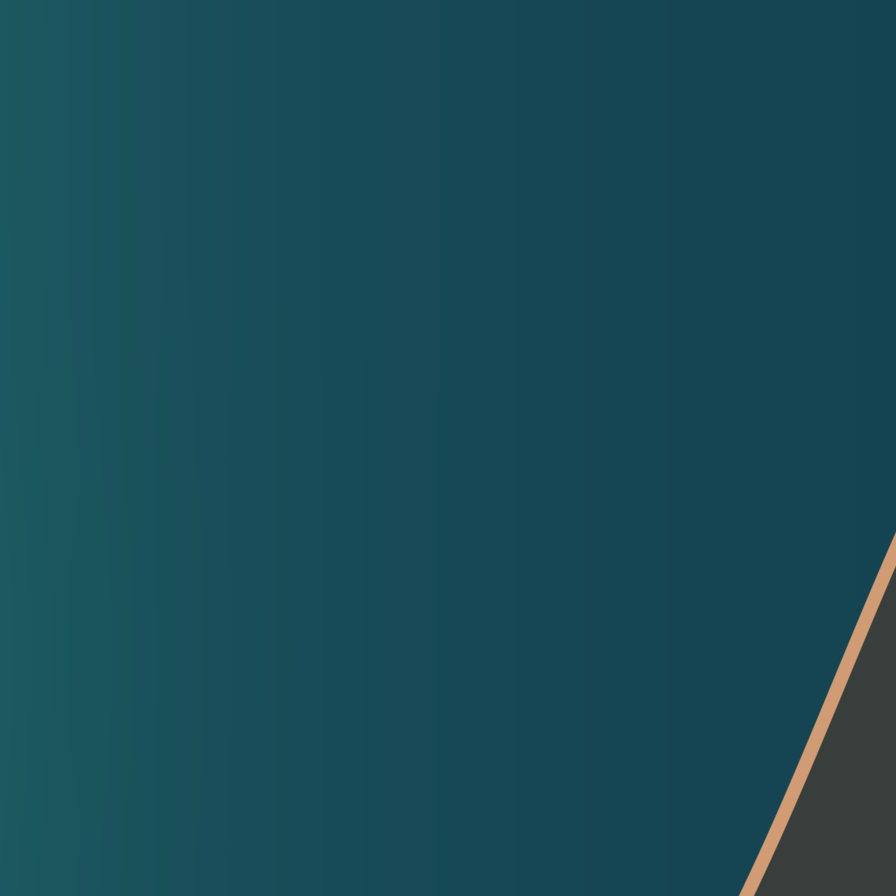
This background is drawn by a WebGL 2 fragment shader. Its source:

```glsl
#version 300 es
precision highp float;
// A calm teal backdrop, lit from the left, with a charcoal corner at the lower right.
// The light is an exponential falloff; the corner is bounded by a cubic curve
// whose approximate signed distance also draws its copper rim.

uniform vec2 u_resolution;
out vec4 outColor;

const vec3 DEEP_TEAL = vec3(0.076, 0.255, 0.313);
const vec3 TEAL_LIGHT = vec3(0.036, 0.090, 0.067);
const vec3 CHARCOAL = vec3(0.215, 0.242, 0.235);
const vec3 COPPER = vec3(0.820, 0.610, 0.450);
const float RIM_HALF_WIDTH = 0.0076;

// Teal base plus light that fades with distance from the left side.
vec3 backdrop(vec2 p, float falloff) {
    float glow = exp(-falloff * p.x);
    float lowerLeft = exp(-dot(p - vec2(0.0, 0.27), p - vec2(0.0, 0.27)) * 14.0);
    return DEEP_TEAL + TEAL_LIGHT * glow + vec3(-0.003, 0.005, 0.0) * lowerLeft;
}

// Approximate distance to x = c0 + c1 y + c2 y^2 + c3 y^3, positive to its right.
float cubicDistance(vec2 p, vec4 c) {
    float curveX = c.x + p.y * (c.y + p.y * (c.z + p.y * c.w));
    float slope = c.y + p.y * (2.0 * c.z + 3.0 * p.y * c.w);
    return (p.x - curveX) / sqrt(1.0 + slope * slope);
}

// Antialiased coverage of the region where the distance is negative.
float coverage(float d, float pixel) {
    return clamp(0.5 - d / pixel, 0.0, 1.0);
}

void main() {
    vec2 p = gl_FragCoord.xy / u_resolution;
    float pixel = 1.4 / min(u_resolution.x, u_resolution.y);

    vec3 color = backdrop(p, 2.2);

    // Charcoal corner, then its copper rim
    float edge = cubicDistance(p, vec4(0.833, 0.48, -0.27, 0.37));
    color = mix(color, CHARCOAL, coverage(-edge, pixel));
    color = mix(color, COPPER, coverage(abs(edge) - RIM_HALF_WIDTH, pixel));

    outColor = vec4(color, 1.0);
}
```
